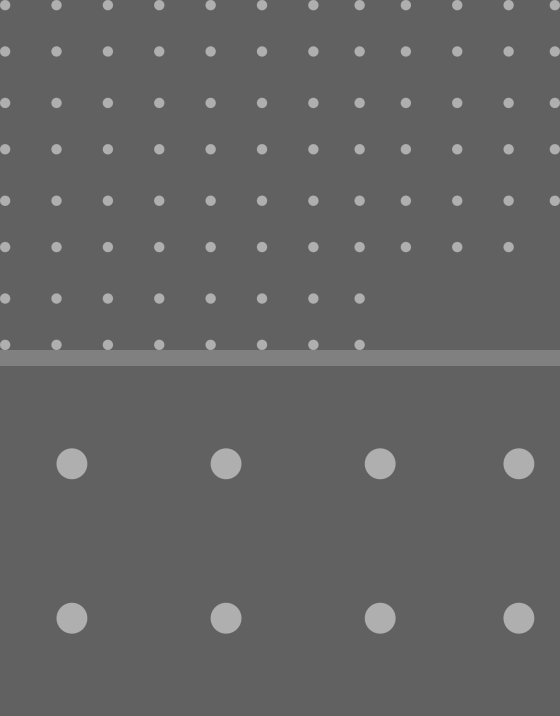
Top: the whole. Bottom: its middle third, enlarged.
Write a WebGL 1 fragment shader that draws this pattern.

```glsl
precision highp float;
// Pale round dots on a flat grey ground, in an uneven grid whose lower right is left empty.

uniform vec2 u_resolution;

// Column centre: ten units apart, with three gaps one unit shorter.
float columnCentre(float i) {
  return 1.0 + 10.0 * i - step(7.0, i) - step(8.0, i) - step(11.0, i);
}

// Row centre from the top: gaps alternate between nine and ten units.
float rowCentre(float j) {
  return 1.0 + 9.0 * j + floor(j * 0.5 + 0.01);
}

// Last filled column of a row: the lower rows stop short.
float lastColumn(float j) {
  return 11.0 - step(5.0, j) - 3.0 * step(6.0, j);
}

void main() {
  // The canvas spans 109 by 68 units, measured from the top left.
  vec2 uv = gl_FragCoord.xy / u_resolution;
  vec2 p = vec2(uv.x, 1.0 - uv.y) * vec2(109.0, 68.0);
  float pixel = 68.0 / u_resolution.y;

  // Distance to the nearest dot centre.
  float nearest = 100.0;
  for (int row = 0; row < 8; row++) {
    float j = float(row);
    for (int column = 0; column < 12; column++) {
      float i = float(column);
      if (i < lastColumn(j) + 0.5) {
        nearest = min(nearest, distance(p, vec2(columnCentre(i), rowCentre(j))));
      }
    }
  }

  // Dots one unit in radius, with a smoothed edge.
  float dotMask = 1.0 - smoothstep(-0.7 * pixel, 0.7 * pixel, nearest - 1.0);
  vec3 ground = vec3(0.38);
  vec3 dotColour = vec3(0.685);
  gl_FragColor = vec4(mix(ground, dotColour, dotMask), 1.0);
}
```
